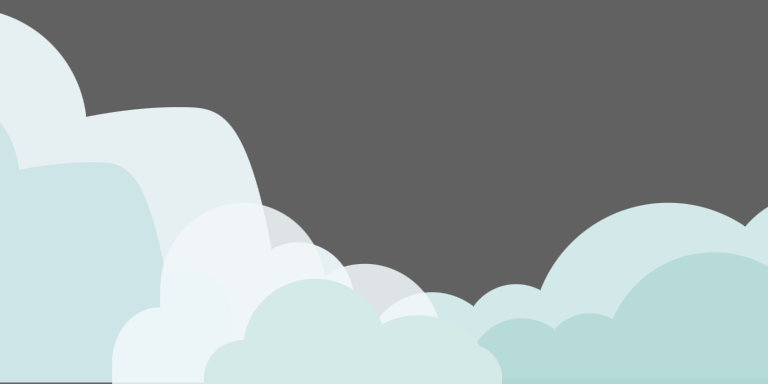
This background is drawn by a Shadertoy shader. Its source:

```glsl
const vec3 SKY_GRAY   = vec3(0.38);
const vec3 PALE_BLUE  = vec3(0.902, 0.937, 0.949);
const vec3 SOFT_BLUE  = vec3(0.804, 0.898, 0.906);
const vec3 MIST_WHITE = vec3(0.945, 0.968, 0.978);
const vec3 PALE_TEAL  = vec3(0.827, 0.910, 0.910);
const vec3 DEEP_TEAL  = vec3(0.715, 0.858, 0.850);
const vec3 BASE_TEAL  = vec3(0.690, 0.840, 0.835);
const vec3 MINT       = vec3(0.831, 0.918, 0.902);

// Antialiased coverage of a signed field
float cover(float d) {
    return clamp(0.5 - d / max(fwidth(d), 1e-4), 0.0, 1.0);
}

// Elliptic dome with straight sides below its centre
float puff(vec2 p, vec2 center, vec2 radius) {
    vec2 q = p - center;
    q.y = max(q.y, 0.0);
    return (length(q / radius) - 1.0) * min(radius.x, radius.y);
}

// Union of domes, each stored as centre.xy and radius.xy
float cloud(vec2 p, vec4 puffs[4]) {
    float d = 1e3;
    for (int i = 0; i < 4; i++) {
        d = min(d, puff(p, puffs[i].xy, puffs[i].zw));
    }
    return d;
}

// Shoulder that rises gently, then falls away steeply
float shoulder(vec2 p, vec2 crest) {
    float x = p.x - crest.x;
    float drop = x < 0.0 ? 2.6 * pow(-x / 23.4, 1.8)
                         : 35.7 * pow(x / 25.0, 3.7);
    return p.y - crest.y + drop;
}

// Tall cloud, anchored at the notch between dome and shoulder
float toweringCloud(vec2 p, vec2 notch, float scale) {
    vec2 q = (p - notch) / scale;
    float d = puff(q, vec2(-31.25, -3.4), vec2(31.8));
    d = min(d, shoulder(q, vec2(23.4, 2.6)));
    d = min(d, puff(q, vec2(55.5, -47.7), vec2(14.6, 15.1)));
    return max(d * scale, 0.45 - p.y);
}

void mainImage(out vec4 fragColor, in vec2 fragCoord) {
    // Canvas spans 200 by 100 units
    vec2 p = fragCoord / iResolution.xy * vec2(200.0, 100.0);
    vec3 color = SKY_GRAY;

    // Tall clouds on the left
    color = mix(color, PALE_BLUE, cover(toweringCloud(p, vec2(22.1, 69.5), 1.0)));
    color = mix(color, SOFT_BLUE, cover(toweringCloud(p, vec2(4.7, 55.7), 0.79)));

    // Two teal banks on the right
    float farBank = cloud(p, vec4[4](
        vec4(112.5, 6.2, 17.7, 17.7), vec4(134.4, 12.5, 13.5, 13.5),
        vec4(174.0, 11.5, 35.7, 35.7), vec4(213.5, 24.5, 25.5, 25.5)));
    float nearBank = cloud(p, vec4[4](
        vec4(135.9, 3.1, 14.0, 14.0), vec4(153.6, 6.2, 12.2, 12.2),
        vec4(185.9, 5.7, 28.6, 28.6), vec4(205.0, 0.0, 20.0, 20.0)));
    color = mix(color, PALE_TEAL, cover(farBank));
    color = mix(color, DEEP_TEAL, cover(nearBank));
    color = mix(color, BASE_TEAL, cover(max(nearBank, p.y - 1.5)));

    // Translucent mist in the middle
    float mist = cloud(p, vec4[4](
        vec4(41.7, 5.7, 12.5, 14.3), vec4(63.3, 24.5, 21.6, 22.7),
        vec4(95.0, 10.2, 20.3, 21.1), vec4(80.0, 0.0, 20.0, 20.0)));
    color = mix(color, MIST_WHITE, 0.87 * cover(mist));

    // Mint cloud in front
    float front = cloud(p, vec4[4](
        vec4(63.8, 1.6, 10.7, 9.9), vec4(82.0, 8.9, 18.75, 18.5),
        vec4(108.9, -0.3, 19.3, 18.2), vec4(121.9, 1.6, 8.85, 8.85)));
    color = mix(color, MINT, cover(front));

    fragColor = vec4(color, 1.0);
}
```
